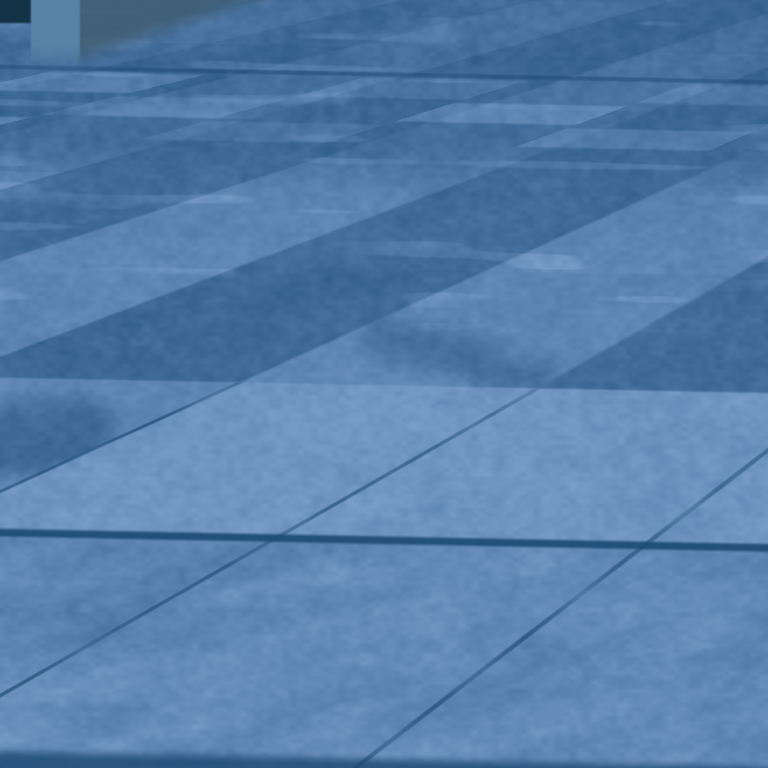
Reproduce this texture procedurally as a Shadertoy shader.

```glsl
// A blue paved floor receding from the viewer: slanted columns of slabs share one
// vanishing point, rows shorten with depth, and tones alternate between columns.
// Layered value noise adds stains, streaks and grain; a doorway fills one corner.

#define VANISH vec2(2.272, 1.393)   // where the slanted joints meet
#define COLUMN_STEP 0.45            // slab width per unit of depth
#define COLUMN_SHIFT 1.749          // phase of the slanted joints
#define ROW_HORIZON 1.719           // height at which rows would vanish
#define ROW_START 0.59              // inverse depth of the nearest row
#define ROW_STEP 0.118              // inverse depth per row
#define TILT 0.02                   // fall of the rows to the right
#define GRAIN 0.13                  // strength of the fine speckle
#define STAIN 0.26                  // strength of the mottling
#define DEEP vec3(0.145, 0.325, 0.505)
#define PALE vec3(0.450, 0.598, 0.768)
#define JOINT vec3(0.110, 0.290, 0.450)

float hash(vec2 p) {
    vec3 q = fract(p.xyx * 0.1031);
    q += dot(q, q.yzx + 33.33);
    return fract((q.x + q.y) * q.z);
}

float noise(vec2 p) {
    vec2 i = floor(p), f = fract(p);
    f = f * f * (3.0 - 2.0 * f);
    return mix(mix(hash(i), hash(i + vec2(1, 0)), f.x),
               mix(hash(i + vec2(0, 1)), hash(i + vec2(1, 1)), f.x), f.y);
}

float fbm(vec2 p) {
    float sum = 0.0, weight = 0.5;
    for (int i = 0; i < 4; i++) {
        sum += weight * noise(p);
        p = p * 2.03 + 17.0;
        weight *= 0.5;
    }
    return sum / 0.9375;
}

float segmentDistance(vec2 p, vec2 a, vec2 b) {
    vec2 d = b - a;
    return length(p - a - d * clamp(dot(p - a, d) / dot(d, d), 0.0, 1.0));
}

float rowEdge(float n) { return ROW_HORIZON - 1.0 / (ROW_START + ROW_STEP * n); }

// Smooth step up across an edge, and a soft line of given half width
float above(float edge, float x) { return smoothstep(-0.002, 0.002, x - edge); }
float line(float d, float halfWidth) {
    return 1.0 - smoothstep(halfWidth * 0.4, halfWidth * 1.4, abs(d));
}

// Doorway, post and dim threshold in the upper left corner
vec3 addDoorway(vec3 color, vec2 p) {
    float rim = p.y - mix(0.915, 1.0, (p.x - 0.1) / 0.25);
    color = mix(color, vec3(0.25, 0.37, 0.45), 0.85 * smoothstep(-0.01, 0.025, rim) * above(0.1, p.x));
    float post = above(0.04, p.x) * (1.0 - above(0.104, p.x));
    color = mix(color, vec3(0.34, 0.51, 0.65), post * smoothstep(0.905, 0.945, p.y));
    float opening = (1.0 - above(0.04, p.x)) * above(0.97, p.y);
    return mix(color, vec3(0.07, 0.20, 0.27), opening);
}

vec3 paving(vec2 p) {
    // Floor coordinates: column and row numbers
    float depth = VANISH.y - p.y;
    float column = ((p.x - VANISH.x) / depth + COLUMN_SHIFT) / COLUMN_STEP;
    float height = p.y + TILT * p.x;
    float row = (1.0 / (ROW_HORIZON - height) - ROW_START) / ROW_STEP;
    float slabWidth = 0.5 * COLUMN_STEP * depth;

    // Slab tones: plain near rows, alternating columns, dim far rows
    float stripe = (0.5 - abs(mod(column + 0.5, 2.0) - 1.0)) * slabWidth;
    float darkColumn = smoothstep(-0.003, 0.003, stripe);
    float middle = mix(0.78 - 0.05 * (row - 2.0), 0.33, darkColumn);
    float tone = mix(0.72, 0.92, above(rowEdge(1.0), height));
    tone = mix(tone, middle, above(rowEdge(2.0), height));
    float far = mix(0.42, 0.30, darkColumn);
    tone = mix(tone, far, smoothstep(0.745, 0.83, height));
    tone += 0.08 * (hash(floor(vec2(column, row)) + 40.0) - 0.5);

    // Pale slabs staggered over the far rows
    float band = (height - 0.82) / 0.03;
    float bandId = floor(band);
    float inBand = above(0.82, height) * (1.0 - above(0.91, height));
    float slab = mod(floor(column + 0.2) + bandId, 2.0) < 0.5 ? 1.0 : 0.0;
    slab *= smoothstep(0.0, 0.15, fract(band)) * smoothstep(1.0, 0.85, fract(band));
    tone += inBand * slab * (0.12 + 0.25 * hash(vec2(floor(column + 0.2), bandId) + 9.0));

    // Soft shadows across the middle slabs
    float inRow2 = above(rowEdge(2.0), height) * (1.0 - above(rowEdge(3.0), height));
    float wedge = smoothstep(0.055, 0.0, segmentDistance(p, vec2(0.50, 0.565), vec2(0.70, 0.50)));
    tone -= 0.30 * wedge * inRow2 * (1.0 - darkColumn);
    float inRow1 = above(rowEdge(1.0), height) * (1.0 - above(rowEdge(2.0), height));
    float leftSlab = inRow1 * (1.0 - above(0.0, (column + 1.0) * slabWidth));
    wedge = smoothstep(0.07, 0.02, segmentDistance(p, vec2(-0.05, 0.42), vec2(0.10, 0.435)));
    tone -= leftSlab * (0.18 + 0.38 * wedge);

    // Stains, thin pale streaks and grain
    vec2 slant = vec2(p.x, p.y - 0.2 * p.x);
    float nearRow = 1.0 - above(rowEdge(1.0), height);
    tone += STAIN * (0.6 + 1.2 * nearRow) * (fbm(slant * vec2(7.0, 24.0)) - 0.5);
    float streak = smoothstep(0.74, 0.9, noise(vec2(p.x * 7.0, height * 75.0) + 5.0));
    tone += 0.2 * streak * smoothstep(0.55, 0.65, height);
    tone += GRAIN * (noise(p * vec2(110.0, 170.0)) + noise(p * 63.0) - 1.0);
    vec3 color = mix(DEEP, PALE, clamp(tone, -0.1, 1.1));

    // Joints: faint slanted ones nearby, strong level ones
    float slanted = line((column - round(column)) * slabWidth, 0.0025);
    float wear = 0.25 + 0.5 * noise(p * 18.0);
    color = mix(color, JOINT, slanted * wear * (1.0 - above(rowEdge(2.0), height)));
    color = mix(color, JOINT, 0.9 * line(height - rowEdge(1.0), 0.0055));
    color = mix(color, JOINT, 0.5 * line(height - 0.913, 0.003));
    color = mix(color, JOINT, 0.8 * (1.0 - smoothstep(0.012, 0.030, height)));
    return addDoorway(color, p);
}

void mainImage(out vec4 fragColor, in vec2 fragCoord) {
    vec3 color = vec3(0.0);
    for (int i = 0; i < 4; i++) {
        vec2 offset = vec2(i % 2, i / 2) * 0.5 - 0.25;
        color += paving((fragCoord + offset) / iResolution.xy);
    }
    fragColor = vec4(color / 4.0, 1.0);
}
```
